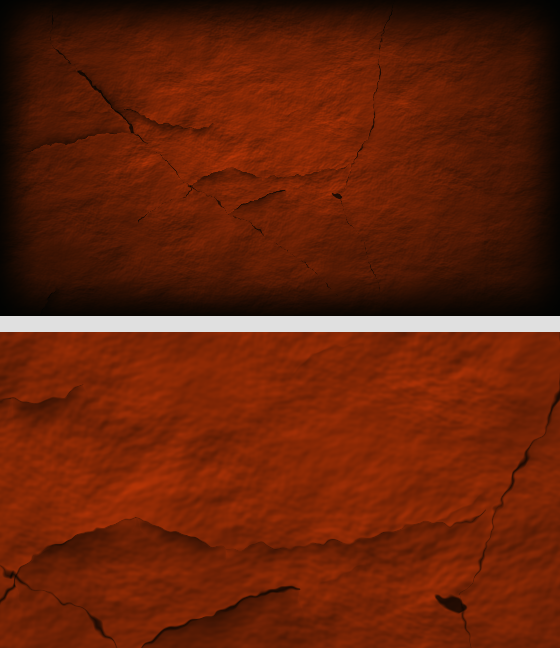
Top, the full canvas; bottom, a detail of the centre.
Write a Shadertoy shader that draws this texture.

```glsl
// Cracked red rock slab under a dim warm light that fades to a dark frame.
// Gradient noise gives the height field, lit by its slope; bent, warped line
// distances give the cracks and the shaded ledges beside them.

const vec2  GLOW_CENTER = vec2(0.48, 0.56);   // fraction of the canvas
const float GLOW_PEAK = 0.53;
const float GLOW_FALLOFF = 2.5;
const float GLOW_STRETCH = 1.55;
const float FRAME_START = -0.05;
const float FRAME_END = 0.14;
const float RELIEF = 0.027;
const float MOTTLE = 0.13;
const float CRACK_DEPTH = 0.72;
const float SHADOW_DEPTH = 0.55;
const float RIM_LIGHT = 0.10;
const int   FLAKES = 16;
const vec2  LIGHT_DIR = vec2(-0.45, 0.89);
const vec3  ROCK_TINT = vec3(1.0, 0.275, 0.025);
const vec3  ROCK_FLOOR = vec3(0.0, 0.010, 0.007);

vec2 hash2(vec2 p) {
    vec3 q = fract(p.xyx * vec3(0.1031, 0.1030, 0.0973));
    q += dot(q, q.yzx + 33.33);
    return fract((q.xx + q.yz) * q.zy);
}

float cornerSlope(vec2 cell, vec2 offset) {
    float angle = 6.2832 * hash2(cell).x;
    return dot(vec2(cos(angle), sin(angle)), offset);
}

float gradientNoise(vec2 p) {
    vec2 i = floor(p), f = p - i;
    vec2 u = f * f * f * (f * (f * 6.0 - 15.0) + 10.0);
    vec2 e = vec2(1.0, 0.0);
    float low = mix(cornerSlope(i, f), cornerSlope(i + e, f - e), u.x);
    float high = mix(cornerSlope(i + e.yx, f - e.yx), cornerSlope(i + 1.0, f - 1.0), u.x);
    return mix(low, high, u.y);
}

// Rock height: octaves whose slope grows with frequency, so grain dominates
float rockHeight(vec2 p) {
    vec2 q = mat2(0.85, -0.16, 0.12, 1.08) * p;
    q += 0.02 * gradientNoise(q * 7.0 + 40.0);
    float height = 0.0, freq = 5.0;
    for (int i = 0; i < 7; i++) {
        height += gradientNoise(q * freq + float(i) * 17.3) * pow(freq, -0.85);
        freq *= 1.75;
    }
    return height;
}

// Darkens light along a bent line from a to b; the sign of ledge picks the
// shaded side (positive is left of the direction), its size the shadow width
void crack(inout float light, vec2 p, vec2 a, vec2 b, float bend, float width, float ledge) {
    vec2 d = b - a;
    vec2 n = normalize(vec2(-d.y, d.x));
    float along = clamp(dot(p - a, d) / dot(d, d), 0.0, 1.0);
    vec2 q = p - a - d * along - n * bend * 4.0 * along * (1.0 - along);
    float blur = max(0.0018, 0.6 / iResolution.y);
    float line = 1.0 - smoothstep(width - blur, width + blur, length(q));

    float side = dot(q, n) * (ledge < 0.0 ? -1.0 : 1.0);
    float reach = max(abs(ledge), 0.001);
    float taper = sqrt(max(sin(3.1416 * along), 0.0)) * smoothstep(0.0, 0.02, abs(ledge));
    float lit = smoothstep(-blur, blur, side);
    float shadow = lit * exp(-max(side, 0.0) / reach);
    float rim = (1.0 - lit) * exp(min(side, 0.0) / 0.008);
    light *= (1.0 - CRACK_DEPTH * line) * (1.0 - SHADOW_DEPTH * taper * shadow);
    light *= 1.0 + RIM_LIGHT * taper * rim;
}

float fractures(vec2 p, float rough) {
    float light = 1.0;
    // Hair and lip widths dip below zero, which breaks the line up
    float hair = -0.0014 + 0.0034 * rough;
    float lip = -0.0018 + 0.0030 * rough;
    float gap = 0.0005 + 0.0055 * rough;
    // Long diagonal from upper left to lower middle
    crack(light, p, vec2(0.165, 1.02), vec2(0.16, 0.86), 0.0, hair, 0.0);
    crack(light, p, vec2(0.16, 0.86), vec2(0.25, 0.77), 0.0, hair, 0.0);
    crack(light, p, vec2(0.25, 0.77), vec2(0.417, 0.59), 0.01, gap, 0.022);
    crack(light, p, vec2(0.417, 0.59), vec2(0.606, 0.41), 0.0, hair, 0.0);
    crack(light, p, vec2(0.606, 0.41), vec2(0.73, 0.33), 0.0, hair, 0.0);
    crack(light, p, vec2(0.73, 0.33), vec2(1.07, 0.07), 0.008, hair, 0.0);
    // Upright crack on the right, with a pit at its elbow
    crack(light, p, vec2(1.25, 1.0), vec2(1.195, 0.75), -0.015, hair + 0.0005, 0.0);
    crack(light, p, vec2(1.195, 0.75), vec2(1.07, 0.39), 0.03, hair + 0.0005, 0.007);
    crack(light, p, vec2(1.07, 0.39), vec2(1.23, 0.03), 0.0, hair - 0.0004, 0.0);
    crack(light, p, vec2(1.05, 0.392), vec2(1.075, 0.378), 0.0, gap + 0.001, 0.0);
    // Ledges and side branches
    crack(light, p, vec2(0.606, 0.40), vec2(0.736, 0.472), 0.018, lip, -0.032);
    crack(light, p, vec2(0.736, 0.472), vec2(0.83, 0.435), 0.0, lip, -0.018);
    crack(light, p, vec2(0.83, 0.435), vec2(1.11, 0.47), 0.0, lip, -0.013);
    crack(light, p, vec2(0.73, 0.33), vec2(0.90, 0.393), 0.008, hair + 0.001, -0.03);
    crack(light, p, vec2(0.05, 0.51), vec2(0.417, 0.585), 0.01, lip, 0.025);
    crack(light, p, vec2(0.40, 0.66), vec2(0.60, 0.59), -0.008, lip, -0.018);
    crack(light, p, vec2(0.60, 0.59), vec2(0.68, 0.615), -0.008, lip, -0.015);
    crack(light, p, vec2(0.606, 0.40), vec2(0.44, 0.305), 0.0, hair, 0.0);
    crack(light, p, vec2(0.18, 0.09), vec2(0.12, 0.0), 0.0, hair, 0.015);
    // Scattered shallow flakes
    for (int i = 0; i < FLAKES; i++) {
        vec2 seed = hash2(vec2(float(i) * 3.7 + 1.0, 8.0));
        vec2 start = vec2(0.15 + 1.4 * seed.x, 0.1 + 0.8 * seed.y);
        vec2 span = (0.03 + 0.07 * seed.y) * vec2(1.0, 1.1 * seed.x - 0.2);
        crack(light, p, start, start + span, 0.006, -0.002, -0.008);
    }
    return light;
}

void mainImage(out vec4 fragColor, in vec2 fragCoord) {
    vec2 p = fragCoord / iResolution.y;
    float aspect = iResolution.x / iResolution.y;

    // Glow and dark frame
    vec2 away = (p - GLOW_CENTER * vec2(aspect, 1.0)) / vec2(GLOW_STRETCH, 1.0);
    vec2 inset = min(p, vec2(aspect, 1.0) - p);
    vec2 frame = smoothstep(vec2(FRAME_START), vec2(FRAME_END), inset);
    float light = GLOW_PEAK * exp(-GLOW_FALLOFF * dot(away, away)) * frame.x * frame.y;

    // Surface relief, rougher in patches, and mottling
    float stepSize = 0.0030;
    float slope = (rockHeight(p) - rockHeight(p + LIGHT_DIR * stepSize)) / stepSize;
    float patchiness = 1.0 + 0.8 * gradientNoise(p * 8.0 + 50.0);
    light *= max(1.0 + RELIEF * patchiness * slope, 0.3);
    light *= 1.0 + MOTTLE * (gradientNoise(p * 5.0 + 9.0) + 0.8 * gradientNoise(p * 13.0));

    // Cracks wander with the noise
    vec2 wander = vec2(gradientNoise(p * 11.0 + 3.0), gradientNoise(p * 11.0 + 71.0)) * 0.016;
    wander += vec2(gradientNoise(p * 42.0), gradientNoise(p * 42.0 + 29.0)) * 0.008;
    wander += vec2(gradientNoise(p * 95.0), gradientNoise(p * 95.0 + 37.0)) * 0.004;
    float rough = clamp(0.5 + gradientNoise(p * 24.0 + 5.0), 0.0, 1.0);
    light *= fractures(p + wander, rough);

    fragColor = vec4(light * ROCK_TINT + ROCK_FLOOR, 1.0);
}
```
